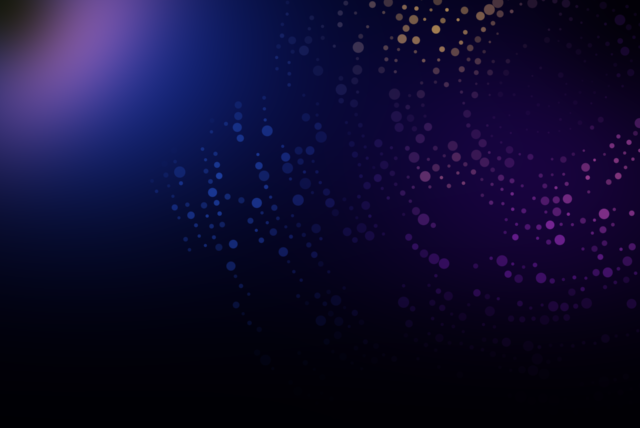
A Shadertoy shader for this background:

```glsl
// Concentric rings of coloured dots over a dark navy field with a pink and blue corner glow.

#define RING_CENTER vec2(1.28, 0.795)
#define RING_STEP 0.031
#define DOT_STEP 0.026
#define OUTER_RADIUS 0.95
#define DOT_MIN 0.0035
#define DOT_MAX 0.0135
#define DOT_OPACITY 0.85
#define RUN_LENGTH 5.0

const float TAU = 6.2831853;

float hash(vec2 p) {
    vec3 q = fract(vec3(p.xyx) * 0.1031);
    q += dot(q, q.yzx + 33.33);
    return fract((q.x + q.y) * q.z);
}

// Soft elliptical falloff around a centre
float glow(vec2 p, vec2 center, vec2 size) {
    vec2 d = (p - center) / size;
    return exp(-dot(d, d));
}

vec3 background(vec2 p) {
    vec3 color = vec3(0.004, 0.0, 0.045);
    color += vec3(0.0, 0.02, 0.13) * glow(p, vec2(0.45, 0.85), vec2(0.65, 0.45));
    color += vec3(0.10, 0.19, 0.46) * glow(p, vec2(0.14, 0.90), vec2(0.42, 0.36));
    color += vec3(0.09, 0.01, 0.18) * glow(p, vec2(1.25, 0.60), vec2(0.42, 0.34));

    // Slanted pink streak
    vec2 along = vec2(0.64, 0.77);
    vec2 d = p - vec2(0.17, 0.91);
    vec2 streak = vec2(dot(d, along), dot(d, vec2(-along.y, along.x)));
    color += vec3(0.42, 0.16, 0.13) * glow(streak, vec2(0.0), vec2(0.27, 0.15));

    // Olive shade in the upper left corner
    float corner = glow(p, vec2(0.0, 1.0), vec2(0.16));
    color *= 1.0 - vec3(0.50, 0.52, 0.88) * corner;

    // Dark floor and dark upper right corner
    color *= mix(0.35, 1.0, smoothstep(0.0, 0.4, p.y));
    color *= 1.0 - 0.7 * glow(p, vec2(1.5, 1.0), vec2(0.22));
    return color;
}

// Dot colour in rgb and visibility in alpha, by place on the canvas
vec4 dotTint(vec2 p, float r) {
    float gold = glow(p, vec2(1.03, 0.95), vec2(0.24, 0.17));
    float rose = glow(p, vec2(1.46, 0.59), vec2(0.22, 0.14));
    float copper = glow(p, vec2(1.06, 0.59), vec2(0.12, 0.11));
    float violet = glow(p, vec2(1.27, 0.48), vec2(0.35, 0.20));
    float blue = glow(p, vec2(0.53, 0.63), vec2(0.20, 0.38));

    vec3 color = mix(vec3(0.06, 0.12, 0.48), vec3(0.25, 0.06, 0.50),
                     smoothstep(0.72, 1.1, p.x));
    color = mix(color, vec3(0.13, 0.29, 0.72), blue);
    color = mix(color, vec3(0.48, 0.12, 0.68), violet);
    color = mix(color, vec3(0.80, 0.34, 0.68), rose);
    color = mix(color, vec3(0.65, 0.38, 0.46), copper * 0.75);
    color = mix(color, vec3(0.82, 0.64, 0.36), gold);

    float alpha = 0.30 + 0.7 * max(max(gold, rose), max(violet, max(blue, copper)));
    alpha *= smoothstep(0.0, 0.45, p.y);
    alpha *= mix(0.4, 1.0, smoothstep(0.10, 0.22, r));

    // Left arcs start lower as they grow wider
    float arcTop = 0.77 - 0.8 * max(r - 0.72, 0.0);
    float outer = smoothstep(0.64, 0.70, r);
    alpha *= 1.0 - outer * smoothstep(arcTop - 0.05, arcTop + 0.02, p.y);
    return vec4(color, alpha);
}

vec3 addDots(vec3 color, vec2 p) {
    vec2 d = p - RING_CENTER;
    float angle = atan(d.y, d.x) / TAU + 0.5;
    float ring = floor(length(d) / RING_STEP);
    float edge = 0.7 / iResolution.y + 0.0006;

    for (float i = -1.0; i <= 1.0; i++) {
        float k = ring + i;
        float r = (k + 0.5) * RING_STEP;
        if (k < 1.0 || r > OUTER_RADIUS) continue;
        float count = floor(TAU * r / DOT_STEP);
        float shift = hash(vec2(k, 7.0));
        float cell = floor(angle * count - shift + 0.5);

        for (float j = -1.0; j <= 1.0; j++) {
            float id = mod(cell + j + count, count);
            vec2 seed = vec2(id, k * 3.7 + 11.0);
            float run = hash(vec2(floor(id / RUN_LENGTH), k + 41.0));
            float sparse = mix(0.12, 0.48, smoothstep(0.25, 0.6, r));
            if (run < sparse || hash(seed + 5.3) < 0.16) continue;

            // Place the dot on its ring with a slight wobble
            float a = ((id + shift) / count - 0.5) * TAU;
            float wobble = (hash(seed + 2.1) - 0.5) * 0.010;
            vec2 center = RING_CENTER + (r + wobble) * vec2(cos(a), sin(a));
            float size = mix(DOT_MIN, DOT_MAX, pow(hash(seed), 2.8));
            size *= mix(0.5, 1.0, smoothstep(0.08, 0.26, r));

            vec4 tint = dotTint(center, r);
            float mask = 1.0 - smoothstep(size - edge, size + edge, length(p - center));
            float fade = mix(0.45, 1.0, hash(seed + 9.7));
            color = mix(color, tint.rgb, mask * tint.a * fade * DOT_OPACITY);
        }
    }
    return color;
}

void mainImage(out vec4 fragColor, in vec2 fragCoord) {
    vec2 p = fragCoord / iResolution.y;
    fragColor = vec4(addDots(background(p), p), 1.0);
}
```
